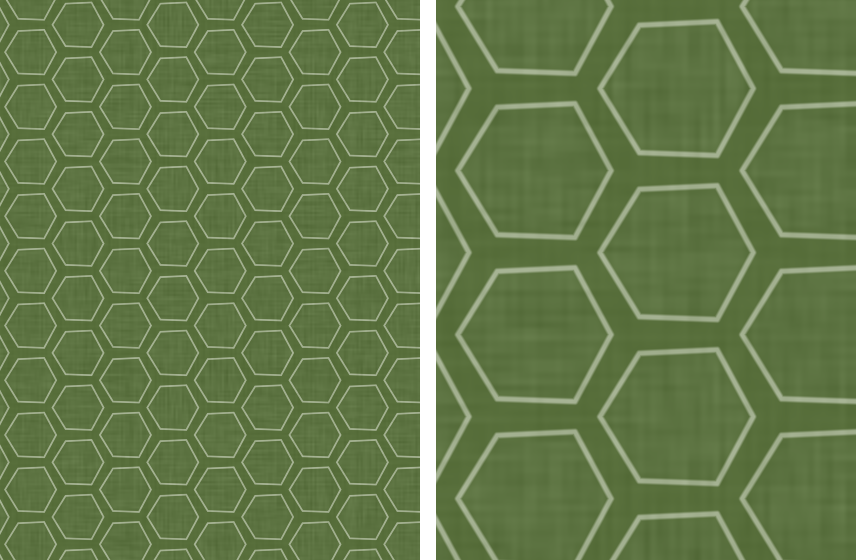
Left, the full canvas; right, a detail of the centre.
Give the GLSL for this pattern, as a Shadertoy shader.

```glsl
// Staggered pale hexagon outlines on green linen with a fine woven texture.

const float ROWS = 10.24;                   // hexagons down the canvas
const vec2 PERIOD = vec2(1.7333, 1.0);      // repeat, in row heights
const vec2 ORIGIN = vec2(0.56, 0.287);      // centre of the first hexagon
const float HALF_LINE = 0.016;
const float LINE_SOFTNESS = 0.010;
const float THREADS = 26.0;                 // threads per row height
const float WEAVE_INSIDE = 0.034;
const float WEAVE_OUTSIDE = 0.018;
const vec3 GROUND = vec3(0.342, 0.432, 0.230);
const vec3 FILL = vec3(0.362, 0.451, 0.256);
const vec3 LINE = vec3(0.66, 0.71, 0.59);

// Slightly tapered hexagon: the left side is a little shorter
const vec2 CORNERS[6] = vec2[6](
    vec2(-0.467, 0.0), vec2(-0.227, 0.386), vec2(0.247, 0.408),
    vec2(0.467, 0.0), vec2(0.247, -0.408), vec2(-0.227, -0.391));

float hash(float n) {
    return fract(sin(n * 12.9898) * 43758.547);
}

// Signed distance to the convex outline, negative inside
float hexagon(vec2 p) {
    float nearest = 1e3;
    float side = -1e3;
    for (int i = 0; i < 6; i++) {
        vec2 a = CORNERS[i];
        vec2 edge = CORNERS[(i + 1) % 6] - a;
        vec2 q = p - a;
        float t = clamp(dot(q, edge) / dot(edge, edge), 0.0, 1.0);
        nearest = min(nearest, length(q - edge * t));
        side = max(side, edge.x * q.y - edge.y * q.x);
    }
    return nearest * (side > 0.0 ? 1.0 : -1.0);
}

float hexLattice(vec2 p) {
    vec2 a = mod(p - ORIGIN + 0.5 * PERIOD, PERIOD) - 0.5 * PERIOD;
    vec2 b = mod(p - ORIGIN, PERIOD) - 0.5 * PERIOD;
    return min(hexagon(a), hexagon(b));
}

// Brightness of one thread along its length, from layered sines
float thread(float id, float along) {
    float phase = 6.2832 * hash(id);
    float slub = sin(along * 2.3 + phase) * sin(along * 5.1 + phase * 3.0);
    slub += 0.5 * sin(along * 11.7 + phase * 5.0);
    return 1.3 * (hash(id + 71.3) - 0.5) + 0.6 * slub;
}

// Blends neighbouring threads across the cloth
float threads(float across, float along) {
    float u = across * THREADS;
    float id = floor(u);
    return mix(thread(id, along), thread(id + 1.0, along), smoothstep(0.0, 1.0, u - id));
}

void mainImage(out vec4 fragColor, in vec2 fragCoord) {
    vec2 p = fragCoord / iResolution.y * ROWS;
    float pixel = ROWS / iResolution.y;
    float blur = max(LINE_SOFTNESS, 0.6 * pixel);
    float d = hexLattice(p);

    // Linen: weft and warp, with broad patches where each one dominates
    float weft = threads(p.y, p.x);
    float warp = threads(p.x + 19.0, p.y);
    float patches = 0.5 + 0.25 * (sin(p.x * 2.1 + 1.7 * sin(p.y * 0.9)) + sin(p.y * 1.7 - p.x));
    float weave = mix(weft, warp, 0.3 + 0.4 * patches);

    // Lighter, more textured cloth inside each hexagon
    float inside = 1.0 - smoothstep(-0.07, 0.03, d);
    vec3 color = mix(GROUND, FILL, inside);
    color += weave * mix(WEAVE_OUTSIDE, WEAVE_INSIDE, inside);

    // Outline, lightly worn by the weave
    float line = 1.0 - smoothstep(HALF_LINE - blur, HALF_LINE + blur, abs(d));
    float wear = clamp(0.93 + 0.10 * weave, 0.75, 1.0);
    color = mix(color, LINE, line * wear);

    fragColor = vec4(color, 1.0);
}
```
